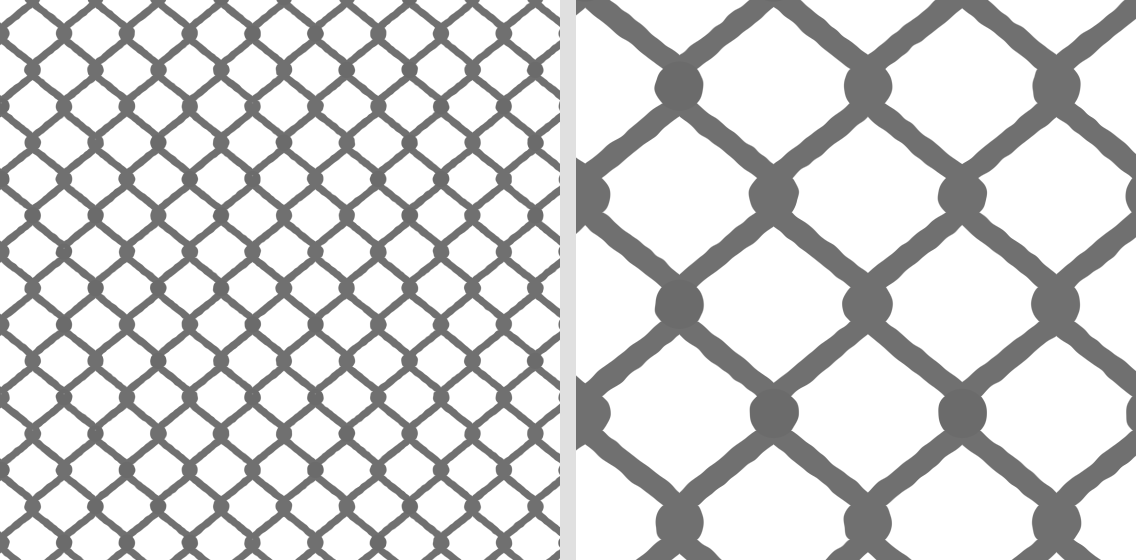
Left, the full canvas; right, a detail of the centre.
A Shadertoy shader for this pattern:

```glsl
// Chain-link mesh: flat grey wires on white, knotted at a staggered lattice.
// Each point is folded to its nearest knot; wires and knots are distance
// functions, with a fine noise wobble on the edges and faint knot wear.

const vec2  HALF_PERIOD = vec2(0.0561, 0.06494); // half the knot spacing
const vec2  ORIGIN      = vec2(0.0022, 0.9401);  // centre of one knot
const float WIRE_HALF   = 0.0065;                // half the wire width
const float WIRE_RISE   = 0.0100;                // wire start above knot centre
const float KNOT_RADIUS = 0.0147;
const float WOBBLE      = 0.0007;
const float WOBBLE_FREQ = 150.0;
const float SPECK_RADIUS = 0.0011;
const float SPECK_CHANCE = 0.12;
const float DARK_CHANCE  = 0.35;

const vec3 BACKGROUND = vec3(1.0);
const vec3 WIRE_GREY  = vec3(0.44);
const vec3 KNOT_DARK  = vec3(0.42);
const vec3 SPECK_GREY = vec3(0.53);

float hash(vec2 p) {
    vec3 h = fract(vec3(p.xyx) * 0.1031);
    h += dot(h, h.yzx + 33.33);
    return fract((h.x + h.y) * h.z);
}

float valueNoise(vec2 p) {
    vec2 i = floor(p), f = fract(p);
    f = f * f * (3.0 - 2.0 * f);
    return mix(mix(hash(i), hash(i + vec2(1, 0)), f.x),
               mix(hash(i + vec2(0, 1)), hash(i + vec2(1, 1)), f.x), f.y);
}

// Offset from the nearest knot of the staggered lattice; id is its index.
vec2 nearestKnot(vec2 p, out vec2 id) {
    vec2 g = p / HALF_PERIOD;
    id = 2.0 * round(0.5 * g);
    vec2 local = g - id;
    if (abs(local.x) + abs(local.y) > 1.0) {
        vec2 step2 = vec2(local.x < 0.0 ? -1.0 : 1.0, local.y < 0.0 ? -1.0 : 1.0);
        id += step2;
        local -= step2;
    }
    return local * HALF_PERIOD;
}

// Wires leave above and below the knot, at a flatter angle than the lattice.
float wireDistance(vec2 q) {
    float slope = (HALF_PERIOD.y - 2.0 * WIRE_RISE) / HALF_PERIOD.x;
    vec2 a = abs(q);
    return abs(a.y - WIRE_RISE - slope * a.x) * inversesqrt(1.0 + slope * slope) - WIRE_HALF;
}

float coverage(float d, float pixel) {
    return 1.0 - smoothstep(-0.75 * pixel, 0.75 * pixel, d);
}

void mainImage(out vec4 fragColor, in vec2 fragCoord) {
    float pixel = 1.0 / iResolution.y;
    vec2 p = fragCoord * pixel;
    vec2 id;
    vec2 q = nearestKnot(p - ORIGIN, id);

    // Mesh outline with slightly ragged edges
    float knot = length(q) - KNOT_RADIUS;
    float mesh = min(wireDistance(q), knot);
    mesh += WOBBLE * (2.0 * valueNoise(p * WOBBLE_FREQ) - 1.0);

    // Slight shade changes and rare pale specks in the knots
    vec2 seed = id + 50.0;
    float darkened = step(hash(seed), DARK_CHANCE) * coverage(knot, pixel);
    vec3 metal = mix(WIRE_GREY, KNOT_DARK, darkened);
    float speck = length(q - vec2(0.0, 0.006)) - SPECK_RADIUS;
    float speckled = step(hash(seed + 17.0), SPECK_CHANCE) * coverage(speck, pixel);
    metal = mix(metal, SPECK_GREY, speckled);

    fragColor = vec4(mix(BACKGROUND, metal, coverage(mesh, pixel)), 1.0);
}
```
